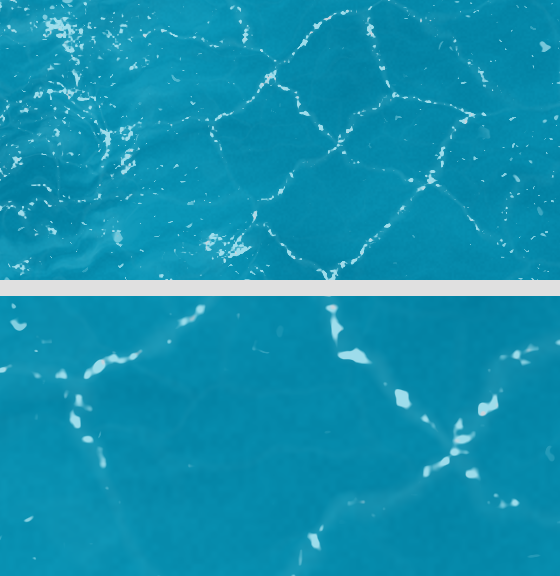
Top, the full canvas; bottom, a detail of the centre.
Give the GLSL for this texture, as a WebGL 1 fragment shader.

```glsl
precision highp float;
// Turquoise sea surface seen from above, with broken foam threads and flecks.
uniform vec2 u_resolution;

const vec3 DEEP = vec3(0.005, 0.495, 0.625);
const vec3 LIGHT = vec3(0.035, 0.59, 0.72);
const vec3 FOAM = vec3(0.66, 0.89, 0.94);
const vec3 GLINT = vec3(0.86, 0.85, 0.87);

float hash(vec2 p) {
  vec3 q = fract(vec3(p.xyx) * 0.1031);
  q += dot(q, q.yzx + 33.33);
  return fract((q.x + q.y) * q.z);
}

vec2 hash2(vec2 p) {
  return vec2(hash(p + 11.7), hash(p + 57.3));
}

float noise(vec2 p) {
  vec2 i = floor(p);
  vec2 f = fract(p);
  f = f * f * (3.0 - 2.0 * f);
  float low = mix(hash(i), hash(i + vec2(1.0, 0.0)), f.x);
  float high = mix(hash(i + vec2(0.0, 1.0)), hash(i + 1.0), f.x);
  return mix(low, high, f.y);
}

float fbm(vec2 p) {
  float sum = 0.0;
  float amp = 0.533;
  for (int i = 0; i < 4; i++) {
    sum += amp * noise(p);
    p = mat2(1.6, 1.2, -1.2, 1.6) * p + 7.3;
    amp *= 0.5;
  }
  return sum;
}

// Streaks keep their direction: every octave is stretched along x
float streaks(vec2 p) {
  return 0.55 * noise(p) + 0.3 * noise(p * 2.1 + 5.0) + 0.15 * noise(p * 4.3 + 9.0);
}

vec2 warp(vec2 p, float scale, float amount) {
  return p + amount * (vec2(fbm(p * scale + 3.1), fbm(p * scale + 41.7)) - 0.5);
}

// Closeness to cell borders: 1 on the border, 0 beyond the given width
float web(vec2 p, float width) {
  vec2 cell = floor(p);
  float nearest = 9.0;
  float second = 9.0;
  for (int y = -1; y <= 1; y++) {
    for (int x = -1; x <= 1; x++) {
      vec2 id = cell + vec2(float(x), float(y));
      float d = length(id + hash2(id) - p);
      second = min(second, max(nearest, d));
      nearest = min(nearest, d);
    }
  }
  return 1.0 - smoothstep(0.0, width, second - nearest);
}

// Scattered irregular blobs, at most one in each grid cell
float flecks(vec2 p, float scale, float density) {
  vec2 g = p * scale + 0.7 * vec2(noise(p * scale * 1.7), noise(p * scale * 1.7 + 31.0));
  vec2 id = floor(g);
  vec2 offset = fract(g) - 0.3 - 0.4 * hash2(id);
  float size = hash(id + 83.0);
  float radius = mix(0.1, 0.3, size * size);
  float shape = 1.0 - smoothstep(radius - 0.08, radius + 0.05, length(offset * vec2(0.85, 1.4)));
  return shape * smoothstep(0.0, 0.05, density - hash(id + 19.0));
}

void main() {
  vec2 p = gl_FragCoord.xy / u_resolution.y;
  vec2 bent = warp(p, 3.5, 0.22);
  bent = warp(bent, 13.0, 0.05);

  // Regions: rough left side, foam drift curving down, fleck field at right
  float rough = 1.0 - smoothstep(0.25, 1.0, bent.x);
  float fall = 1.0 - p.y;
  float drift = 1.0 - smoothstep(0.02, 0.24, abs(bent.x - 0.24 - 0.7 * fall * fall));
  float right = smoothstep(1.45, 1.85, bent.x + 0.25 * (p.y - 0.5));

  // Water: broad swell, slanted streaks and fine grain
  vec2 slant = vec2(bent.x + 0.3 * bent.y, bent.y - 0.3 * bent.x);
  float swell = fbm(bent * vec2(1.6, 2.6) + 4.0);
  float streak = streaks(slant * vec2(4.0, 17.0));
  float grain = noise(p * 128.0) - 0.5;
  float shade = 0.5 + (swell - 0.5) * 1.3 + (streak - 0.5) * mix(0.5, 1.1, rough) + grain * 0.22;
  shade -= 0.12 * right;
  vec3 color = mix(DEEP, LIGHT, clamp(shade, 0.0, 1.0));

  // Foam density: wide thread web, finer web, and ragged patches
  float gate = smoothstep(0.36, 0.62, fbm(p * 3.2 + 17.0));
  float threads = web(bent * vec2(2.3, 3.1) + 2.0, 0.1) * mix(0.4, 0.95, gate);
  float lace = web(bent * vec2(5.5, 7.0) + 13.0, 0.13) * mix(0.2, 0.7, max(rough, drift)) * gate;
  float tatters = smoothstep(0.47, 0.7, fbm(slant * vec2(8.0, 13.0) + 23.0));
  float patches = tatters * max(0.8 * drift, 0.65 * rough);
  float density = clamp(max(max(threads, lace), patches) + 0.2 * patches, 0.0, 1.0);

  // Grains break the density into small crisp pieces
  float grains = 0.58 * noise(p * 62.0 + 5.0) + 0.42 * noise(p * 121.0 + 9.0);
  float foam = smoothstep(0.0, 0.2, grains - mix(0.93, 0.4, density));

  // Loose flecks in two sizes
  float scatter = 0.025 + 0.16 * drift + 0.09 * rough + 0.13 * right;
  foam = max(foam, 0.85 * flecks(p, 40.0, scatter));
  foam = max(foam, 0.75 * flecks(p + 3.7, 19.0, 0.8 * (scatter - 0.025)));

  // Thin haze under the foam, then the foam with a few pale glints
  float haze = 0.13 * density + 0.08 * rough * smoothstep(0.5, 0.8, streak);
  color = mix(color, FOAM, haze);
  float glint = smoothstep(0.72, 0.9, noise(p * 95.0 + 71.0)) * density;
  color = mix(color, mix(FOAM, GLINT, glint), foam * 0.92);
  gl_FragColor = vec4(color, 1.0);
}
```
